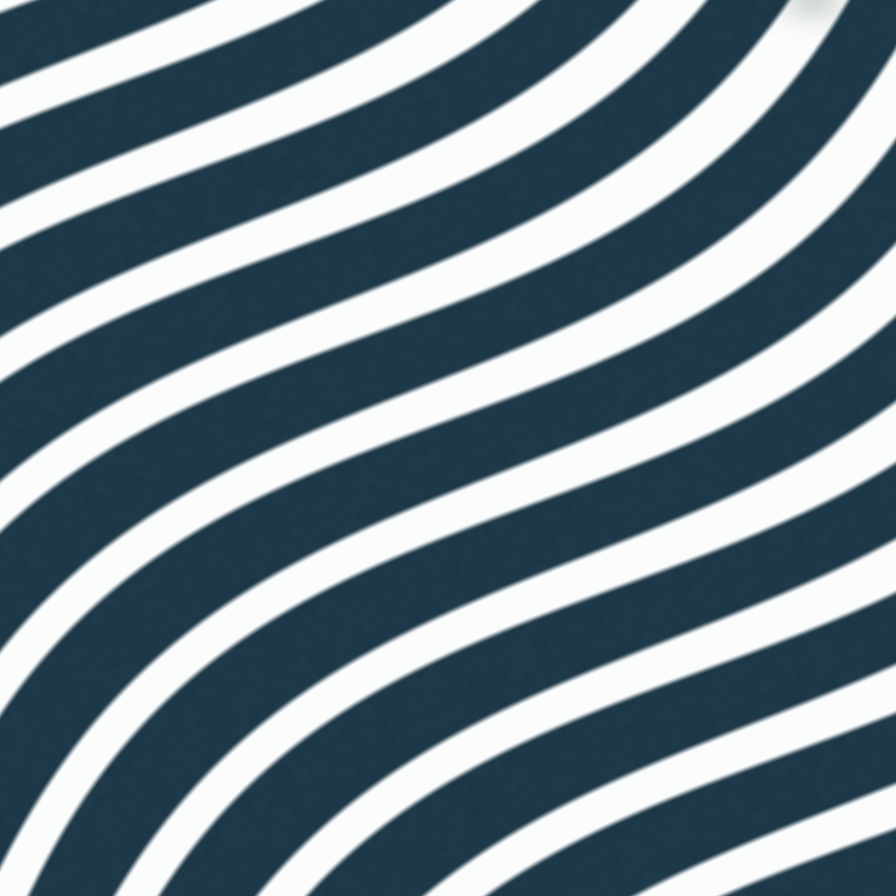
Write a Shadertoy shader that draws this pattern.

```glsl
// Diagonal wavy white stripes on deep blue, swelling gently along each wave.

const vec3  INK        = vec3(0.115, 0.220, 0.282);
const vec3  PAPER      = vec3(0.985, 0.993, 0.992);
const vec3  SMUDGE     = vec3(0.80, 0.82, 0.80);
const float PITCH      = 0.1322;   // spacing of stripes across the diagonal
const float AMPLITUDE  = 0.1328;   // height of the wave
const float WAVENUMBER = 3.379;    // radians per canvas height
const float CREST_SHIFT = 0.0286;  // start of the wave along the diagonal
const float OFFSET     = 0.0026;   // shift of all stripes across the diagonal
const float WIDTH      = 0.0500;   // mean white width
const float SWELL      = 0.0080;   // change of width along the wave
const float SOFTNESS   = 0.0042;   // half width of the soft edge
const float MOTTLE     = 0.010;    // strength of the surface grain
const vec2  SMUDGE_POS = vec2(0.908, 1.0);
const vec2  SMUDGE_SIZE = vec2(0.035, 0.026);

// Irregular fine grain from layered, rotated sines, about -1 to 1.
float grain(vec2 p) {
    const mat2 TURN = mat2(0.80, 0.60, -0.60, 0.80);
    float sum = 0.0;
    float weight = 0.5;
    p *= 130.0;
    for (int i = 0; i < 4; i++) {
        sum += weight * sin(p.x + 1.7 * sin(0.63 * p.y)) * sin(p.y + 1.3 * sin(0.71 * p.x));
        p = TURN * p * 1.63 + 4.1;
        weight *= 0.7;
    }
    return sum;
}

// Signed distance to the nearest white stripe, negative inside.
float stripeDistance(vec2 p) {
    float along  = (p.x + p.y - 1.0) * inversesqrt(2.0);
    float across = (p.x - p.y + 1.0) * inversesqrt(2.0);

    float phase = WAVENUMBER * (along - CREST_SHIFT);
    float wave  = sin(phase);
    float slope = AMPLITUDE * WAVENUMBER * cos(phase);

    float row = (across - OFFSET - AMPLITUDE * wave) / PITCH;
    float fromCentre = abs(fract(row + 0.5) - 0.5) * PITCH;
    float halfWidth  = 0.5 * (WIDTH + SWELL * wave);
    return (fromCentre - halfWidth) * inversesqrt(1.0 + slope * slope);
}

void mainImage(out vec4 fragColor, in vec2 fragCoord) {
    vec2 p = fragCoord / iResolution.y;

    // Stripe mask with a soft printed edge
    float edge = max(SOFTNESS, 0.7 / iResolution.y);
    float white = 1.0 - smoothstep(-edge, edge, stripeDistance(p));

    // Faint shadow on the paper near the upper right
    vec2 q = (p - SMUDGE_POS) / SMUDGE_SIZE;
    vec3 paper = mix(PAPER, SMUDGE, 0.8 * exp(-dot(q, q)));

    // Grain shows mostly in the ink
    vec3 ink = INK + MOTTLE * grain(p);
    fragColor = vec4(mix(ink, paper, white), 1.0);
}
```
